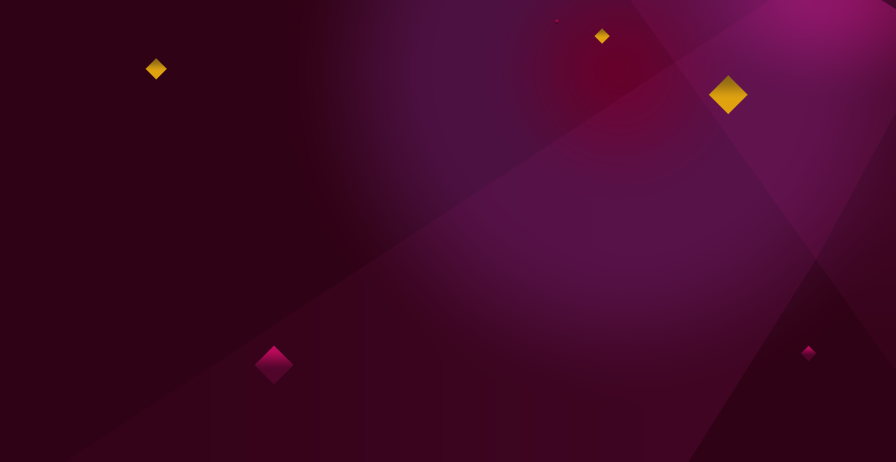
This background is drawn by a Shadertoy shader. Its source:

```glsl
const float CANVAS_ASPECT = 1.939;

const vec3 BASE = vec3(0.190, 0.008, 0.085);
const vec3 PURPLE = vec3(0.300, 0.065, 0.255);
const vec3 RED_CORE = vec3(0.400, 0.005, 0.170);
const vec3 BEAM = vec3(0.620, 0.100, 0.460);
const vec3 TOP_LIGHT = vec3(0.200, 0.020, 0.130);
const vec3 GOLD_TOP = vec3(0.560, 0.410, 0.080);
const vec3 GOLD_LOW = vec3(0.880, 0.640, 0.060);
const vec3 PINK_TOP = vec3(0.750, 0.040, 0.360);
const vec3 PINK_LOW = vec3(0.320, 0.020, 0.170);

const vec2 GLOW_CENTER = vec2(1.338, 0.848);
const float CORE_RADIUS = 0.30;
const float PURPLE_RADIUS = 0.38;
const float GLOW_RADIUS = 0.73;
const vec2 TOP_CENTER = vec2(1.82, 1.02);
const vec2 TOP_RADII = vec2(0.42, 0.25);

// Center and half diagonal; the gold ones come first
const int GOLD_COUNT = 3;
const int GEM_COUNT = 6;
const vec3 GEMS[GEM_COUNT] = vec3[](
    vec3(0.338, 0.851, 0.0230), vec3(1.303, 0.922, 0.0165),
    vec3(1.576, 0.795, 0.0420), vec3(0.593, 0.210, 0.0420),
    vec3(1.750, 0.235, 0.0165), vec3(1.205, 0.952, 0.0060));

// Signed distance to the line a-b, positive on its left
float leftOf(vec2 p, vec2 a, vec2 b) {
    vec2 d = normalize(b - a);
    return dot(p - a, vec2(-d.y, d.x));
}

float coverage(float dist, float pixel) {
    return smoothstep(-0.7 * pixel, 0.7 * pixel, dist);
}

vec3 radialGlow(vec2 p) {
    float r = length(p - GLOW_CENTER);
    vec3 color = mix(RED_CORE, PURPLE, smoothstep(0.0, CORE_RADIUS, r));
    return mix(color, BASE, smoothstep(PURPLE_RADIUS, GLOW_RADIUS, r));
}

vec3 addBeams(vec3 color, vec2 p, float pixel) {
    // Wide beam falling to the lower left
    const vec2 bend = vec2(1.768, 0.442);
    float wide = leftOf(p, vec2(1.667, 1.0), vec2(0.164, 0.015));
    wide = min(wide, leftOf(p, vec2(1.493, 0.005), bend));
    wide = min(wide, leftOf(p, bend, vec2(1.939, 0.757)));
    float wideAlpha = mix(0.03, 0.13, smoothstep(0.2, 1.5, p.x));
    color = mix(color, BEAM, wideAlpha * coverage(wide, pixel));

    // Steep beam falling to the lower right
    float steep = leftOf(p, vec2(1.364, 1.0), vec2(1.939, 0.197));
    steep = min(steep, leftOf(p, vec2(1.939, 0.98), vec2(1.907, 1.0)));
    float steepMask = coverage(steep, pixel);
    float steepAlpha = mix(0.04, 0.14, smoothstep(0.15, 0.6, p.y));
    color = mix(color, BEAM, steepAlpha * steepMask);

    // Light along the top of the steep beam
    float top = 1.0 - smoothstep(0.0, 1.0, length((p - TOP_CENTER) / TOP_RADII));
    return color + TOP_LIGHT * top * steepMask;
}

vec3 addGems(vec3 color, vec2 p, float pixel) {
    for (int i = 0; i < GEM_COUNT; i++) {
        vec2 q = (p - GEMS[i].xy) / GEMS[i].z;
        float dist = (1.0 - abs(q.x) - abs(q.y)) * GEMS[i].z * 0.7071;
        float fall = smoothstep(0.9, -0.3, q.y);
        vec3 gem = i < GOLD_COUNT ? mix(GOLD_TOP, GOLD_LOW, fall)
                                  : mix(PINK_TOP, PINK_LOW, fall);
        color = mix(color, gem, coverage(dist, pixel));
    }
    return color;
}

void mainImage(out vec4 fragColor, in vec2 fragCoord) {
    vec2 p = fragCoord / iResolution.xy * vec2(CANVAS_ASPECT, 1.0);
    float pixel = 1.0 / iResolution.y;

    vec3 color = radialGlow(p);
    color = addBeams(color, p, pixel);
    color = addGems(color, p, pixel);
    fragColor = vec4(color, 1.0);
}
```
